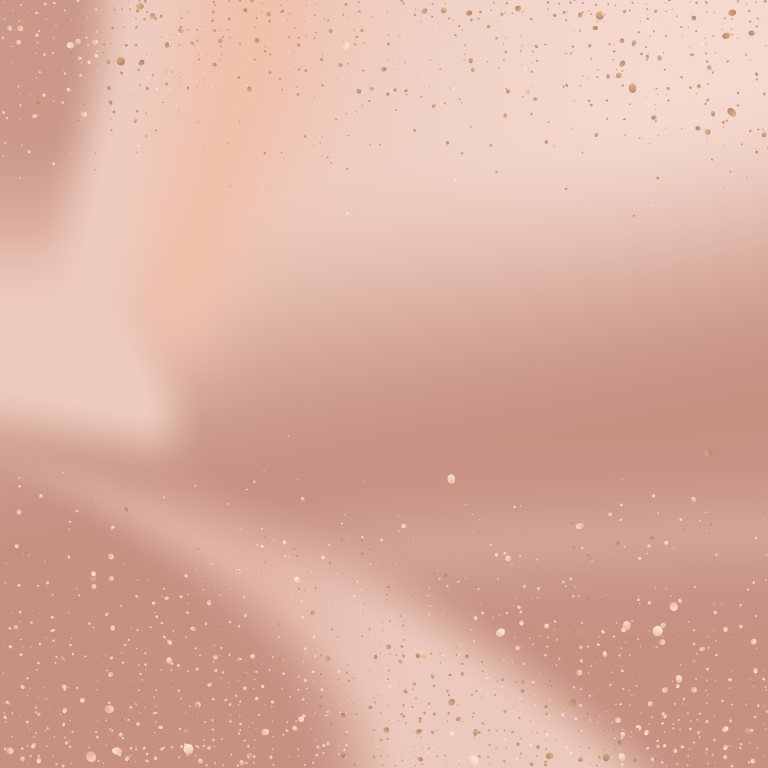
Write a three.js fragment shader that draws this background.

```glsl
varying vec2 vUv;

const vec3 ROSE = vec3(0.78, 0.57, 0.51);
const vec3 MAUVE = vec3(0.82, 0.635, 0.59);
const vec3 PINK = vec3(0.89, 0.71, 0.66);
const vec3 BLUSH = vec3(0.93, 0.80, 0.75);
const vec3 CREAM = vec3(0.96, 0.85, 0.81);
const vec3 PEACH = vec3(0.945, 0.755, 0.675);
const vec3 GOLD_DARK = vec3(0.70, 0.52, 0.38);
const vec3 GOLD_LIGHT = vec3(0.87, 0.70, 0.56);
const vec3 PEARL_DARK = vec3(0.90, 0.72, 0.60);
const vec3 PEARL_LIGHT = vec3(1.0, 0.91, 0.83);

const float TILT = 0.2;
const float TOP_START = 0.70;
const float BOTTOM_START = 0.44;
const float GLITTER_DENSITY = 0.55;
const int LAYERS = 3;
const float FIRST_GRID = 30.0;
const float GRID_GROWTH = 1.75;
const float MIN_RADIUS = 0.07;
const float MAX_RADIUS = 0.21;

vec2 hash2(vec2 p) {
  vec3 q = fract(p.xyx * vec3(0.1031, 0.1030, 0.0973));
  q += dot(q, q.yzx + 33.33);
  return fract((q.xx + q.yz) * q.zy);
}

float bell(float x, float width) {
  return exp(-x * x / (width * width));
}

float below(float x, float edge, float softness) {
  return 1.0 - smoothstep(edge - softness, edge + softness, x);
}

float above(float x, float edge, float softness) {
  return smoothstep(edge - softness, edge + softness, x);
}

// Soft satin folds
vec3 satin(vec2 p) {
  // Tilted sweep from rose to cream
  float slope = p.y - TILT * (p.x - 0.5);
  vec3 lit = mix(BLUSH, CREAM, smoothstep(0.35, 0.9, p.x));
  vec3 col = mix(ROSE, lit, smoothstep(0.38, 0.80, slope));
  float sheen = bell(p.y - 0.26 - 0.05 * p.x, 0.06);
  col = mix(col, MAUVE, sheen * smoothstep(0.25, 0.55, p.x));

  // Peach fold
  float rise = smoothstep(0.5, 1.0, p.y);
  float peach = bell(p.x - 0.22 - 0.11 * rise, 0.075 + 0.035 * rise);
  col = mix(col, PEACH, peach * smoothstep(0.42, 0.66, p.y));

  // Pale fold that widens to the left
  float right = 0.165 + 0.05 * smoothstep(0.75, 1.0, p.y)
    + 0.06 * (1.0 - smoothstep(0.46, 0.62, p.y));
  float pale = below(p.x, right, 0.045) * above(p.y, 0.46 - 0.2 * p.x, 0.05);
  col = mix(col, BLUSH, pale);

  // Shaded upper left corner
  float left = 0.085 + 0.05 * smoothstep(0.65, 1.0, p.y);
  vec3 shade = mix(PINK, mix(ROSE, MAUVE, 0.4), smoothstep(0.64, 0.84, p.y));
  col = mix(col, shade, below(p.x, left, 0.045) * above(p.y, 0.65, 0.07));

  // Curved band to the lower edge
  float upper = 0.385 - 0.05 * p.x - 0.5 * p.x * p.x;
  float lower = 0.46 - 0.1 * p.y - 2.6 * p.y * p.y;
  float band = above(p.x, lower, 0.07) * below(p.y, upper, 0.06);
  vec3 bandColor = mix(PINK, BLUSH, smoothstep(0.3, 0.55, p.x));
  return mix(col, bandColor, band * 0.95);
}

float glitterDensity(vec2 p) {
  float top = clamp((p.y - TOP_START) / (1.0 - TOP_START), 0.0, 1.0);
  float bottom = clamp(1.0 - p.y / BOTTOM_START, 0.0, 1.0);
  float sides = 0.65 + 0.35 * abs(2.0 * p.x - 1.0);
  return GLITTER_DENSITY * (pow(top, 1.5) * sides + pow(bottom, 1.5));
}

// One flake per grid cell, kept inside its cell
vec3 addFlakes(vec3 col, vec2 p, float grid, float seed, float pixel) {
  vec2 cell = floor(p * grid);
  vec2 key = cell + seed;
  vec2 center = (cell + mix(vec2(0.23), vec2(0.77), hash2(key))) / grid;
  vec2 chance = hash2(key + 51.7);
  vec2 look = hash2(key + 113.3);
  float radius = mix(MIN_RADIUS, MAX_RADIUS, look.x * look.x) / grid;
  float angle = look.y * 6.2832;
  vec2 axis = vec2(cos(angle), sin(angle));
  vec2 d = p - center;
  vec2 local = vec2(dot(d, axis), dot(d, vec2(-axis.y, axis.x)));
  local.y *= mix(1.0, 1.4, fract(look.x * 7.3));
  float cover = 1.0 - smoothstep(-pixel, pixel, length(local) - radius);
  cover *= step(chance.x, glitterDensity(center));

  // Pearl on dark cloth, gold on pale cloth
  float paleness = smoothstep(0.60, 0.76, satin(center).g);
  float pearl = step(chance.y, mix(0.75, 0.22, paleness));
  float shine = clamp(0.5 + 0.45 * local.x / radius
    + 0.5 * (fract(look.y * 9.7) - 0.5), 0.0, 1.0);
  vec3 gold = mix(GOLD_DARK, GOLD_LIGHT, shine);
  vec3 flake = mix(gold, mix(PEARL_DARK, PEARL_LIGHT, shine), pearl);
  return mix(col, flake, cover * 0.95);
}

void main() {
  vec3 col = satin(vUv);
  float pixel = 0.7 * fwidth(vUv.x);
  float grid = FIRST_GRID;
  for (int i = 0; i < LAYERS; i++) {
    col = addFlakes(col, vUv, grid, 17.0 * float(i) + 3.0, pixel);
    grid *= GRID_GROWTH;
  }
  gl_FragColor = vec4(col, 1.0);
}
```
